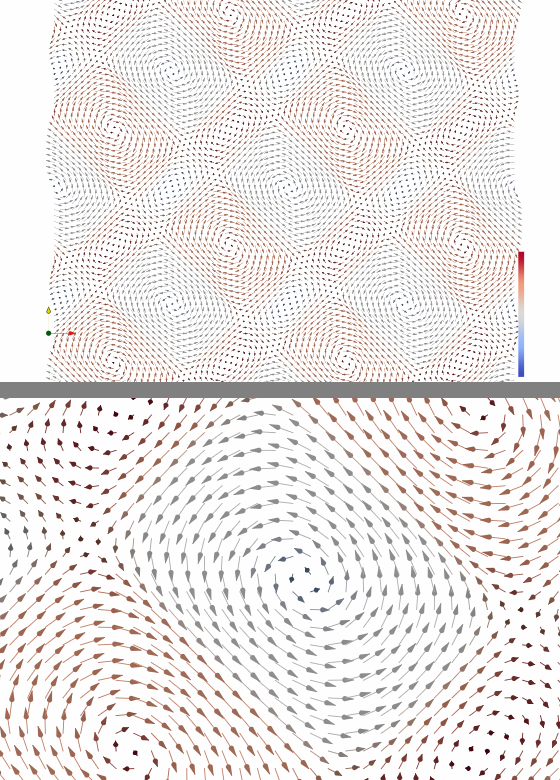
Top: the whole. Bottom: its middle third, enlarged.
Reproduce this pattern procedurally as a WebGL 2 fragment shader.

```glsl
#version 300 es
precision highp float;
// A field of small arrows following a periodic flow of diagonal vortex cells.
// Each grid point reads the slope of a product-of-cosines stream function;
// slow arrows shrink to dark dots, and hue tells the sense of the swirl.
uniform vec2 u_resolution;
out vec4 outColor;

// Diverging ramp: blue, pale grey, orange, red
vec3 coolWarm(float t) {
  vec3 c = mix(vec3(0.23, 0.30, 0.75), vec3(0.58, 0.72, 0.98), smoothstep(0.0, 0.28, t));
  c = mix(c, vec3(0.86, 0.85, 0.84), smoothstep(0.25, 0.5, t));
  c = mix(c, vec3(0.95, 0.62, 0.49), smoothstep(0.5, 0.75, t));
  return mix(c, vec3(0.70, 0.02, 0.15), smoothstep(0.72, 1.0, t));
}

// Velocity in xy, stream function in z; cells are rectangles on the diagonals
vec3 flow(vec2 p) {
  vec2 r = p - vec2(235.0, 427.0);
  vec2 a = vec2(r.x - r.y, r.x + r.y) * 6.28319 / 320.0;
  vec2 f = cos(a) + vec2(0.68, 0.03);
  vec2 g = -sin(a) * f.yx;
  return vec3(g.y - g.x, -g.x - g.y, f.x * f.y);
}

// Tapered capsule from a (radius ra) to b (radius rb)
float taper(vec2 p, vec2 a, vec2 b, float ra, float rb) {
  vec2 ab = b - a;
  float h = clamp(dot(p - a, ab) / max(dot(ab, ab), 1e-4), 0.0, 1.0);
  return length(p - a - ab * h) - mix(ra, rb, h);
}

float cover(float d, float pixel) {
  return clamp(0.5 - d / pixel, 0.0, 1.0);
}

void main() {
  // The canvas is 525 units high, with x = 384 at its middle
  float pixel = 525.0 / u_resolution.y;
  vec2 p = (gl_FragCoord.xy - vec2(0.5 * u_resolution.x, 0.0)) * pixel + vec2(384.0, 0.0);
  vec3 color = vec3(0.995);

  // Arrows with their tails on a grid 79 columns wide
  vec2 origin = vec2(74.0, 2.0);
  vec2 nearest = round((p - origin) / 8.1);
  for (int j = -2; j <= 2; j++) {
    for (int i = -2; i <= 2; i++) {
      vec2 id = nearest + vec2(i, j);
      if (id.x < 0.0 || id.x > 78.0) continue;
      vec2 tail = origin + id * 8.1;
      vec3 f = flow(tail);
      float g = length(f.xy) * 0.7071;
      float speed = g / sqrt(g * g + 0.35);
      vec2 dir = f.xy / max(length(f.xy), 1e-4);

      // Foreshortened shaft and cone
      float reach = 13.5 * speed;
      float cone = max(4.6 * speed, 1.2);
      vec2 tip = tail + dir * max(reach, cone);
      float shaft = taper(p, tail, tip, 0.2, 0.2);
      float head = taper(p, tip - dir * cone, tip, 1.2, 0.15);

      float side = clamp((0.1 - f.z) * 6.0, -1.0, 1.0);
      float t = 0.6 + 0.4 * side * (1.0 - 0.8 * speed);
      vec3 ink = coolWarm(t) * mix(0.42, 0.8, smoothstep(0.1, 0.9, speed));
      color = mix(color, ink, cover(shaft, pixel));
      color = mix(color, ink * 0.82, cover(head, pixel));
    }
  }

  // Colour scale at the lower right
  vec2 bar = abs(p - vec2(715.5, 93.0)) - vec2(4.0, 86.0);
  color = mix(color, coolWarm((p.y - 7.0) / 172.0), cover(max(bar.x, bar.y), pixel));

  // Axis marker at the lower left
  vec2 hub = vec2(66.0, 67.0);
  float xAxis = min(taper(p, hub, hub + vec2(30.0, 0.0), 0.25, 0.25),
                    taper(p, hub + vec2(30.0, 0.0), hub + vec2(37.0, 0.0), 2.8, 0.2));
  float yLine = taper(p, hub, hub + vec2(0.0, 30.0), 0.15, 0.15);
  float yCone = taper(p, hub + vec2(0.0, 30.0), hub + vec2(0.0, 36.0), 2.8, 0.2);
  color = mix(color, vec3(0.85, 0.85, 0.6), 0.5 * cover(yLine, pixel));
  color = mix(color, vec3(0.35, 0.33, 0.0), cover(yCone - 0.3, pixel));
  color = mix(color, vec3(0.88, 0.85, 0.05), cover(yCone + 0.7, pixel));
  color = mix(color, vec3(0.85, 0.12, 0.08), cover(xAxis, pixel));
  color = mix(color, vec3(0.02, 0.35, 0.05), cover(length(p - hub) - 3.5, pixel));

  outColor = vec4(color, 1.0);
}
```
